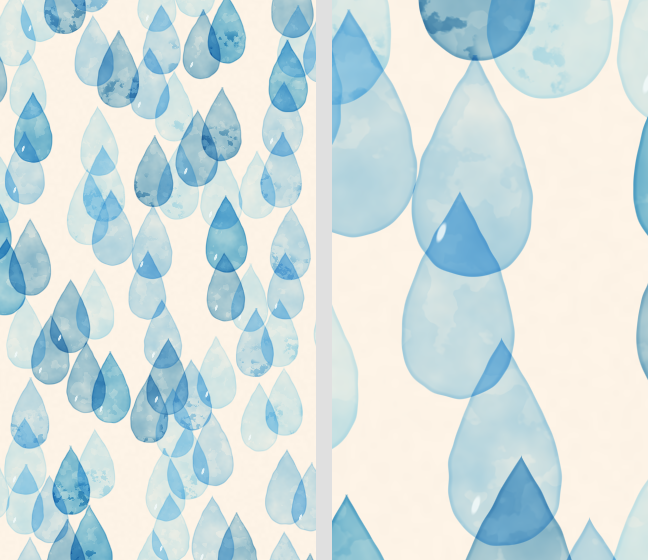
Left, the full canvas; right, a detail of the centre.
A WebGL 2 fragment shader for this pattern:

```glsl
#version 300 es
precision highp float;

uniform vec2 u_resolution;
out vec4 fragColor;

float hash(vec2 p) {
    vec3 q = fract(vec3(p.xyx) * 0.1031);
    q += dot(q, q.yzx + 33.33);
    return fract((q.x + q.y) * q.z);
}

float noise(vec2 p) {
    vec2 i = floor(p), f = fract(p);
    f = f * f * (3.0 - 2.0 * f);
    return mix(mix(hash(i), hash(i + vec2(1, 0)), f.x),
               mix(hash(i + vec2(0, 1)), hash(i + vec2(1, 1)), f.x), f.y);
}

float fbm(vec2 p) {
    float sum = 0.0, amp = 0.5;
    for (int i = 0; i < 4; i++) {
        sum += amp * noise(p);
        p = mat2(1.6, 1.2, -1.2, 1.6) * p + 7.3;
        amp *= 0.5;
    }
    return sum / 0.9375;
}

// Approximate signed distance to a teardrop, tip up, 0.22 tall and 0.12 wide
float teardrop(vec2 p) {
    float t = max((0.11 - p.y) / 0.22, 0.0);
    float k = 0.0262;
    float widthSq = k * pow(t, 2.2) * (1.0 - t);
    float slope = k * (2.2 * pow(t, 1.2) - 3.2 * pow(t, 2.2)) / 0.22;
    float d = (p.x * p.x - widthSq) / max(length(vec2(2.0 * p.x, slope)), 1e-4);
    return max(d, p.y - 0.11);
}

vec3 pigment(float pick) {
    if (pick < 0.36) return vec3(0.85, 0.95, 0.99);
    if (pick < 0.66) return vec3(0.77, 0.90, 0.97);
    if (pick < 0.87) return vec3(0.64, 0.81, 0.90);
    return vec3(0.53, 0.79, 0.91);
}

// Adds one drop: paint multiplies, cover counts layers, glint gathers highlights
void paintDrop(vec2 p, vec2 seed, float px, inout vec3 paint, inout float cover, inout float glint) {
    float size = mix(0.97, 1.12, hash(seed + 3.1));
    float tilt = (hash(seed + 5.7) - 0.5) * 0.08;
    vec2 q = mat2(cos(tilt), sin(tilt), -sin(tilt), cos(tilt)) * p / size;
    if (abs(q.x) > 0.08 || abs(q.y) > 0.125) return;

    vec2 grain = q + seed * 3.7;
    float d = teardrop(q) * size + (noise(grain * 55.0) - 0.5) * 0.003;
    float mask = 1.0 - smoothstep(-0.8 * px, 0.8 * px, d);
    if (mask <= 0.0) return;

    // Uneven wash, pooled rim and vertical fade
    float wash = 0.45 + 1.1 * fbm(grain * 19.0);
    wash += (hash(seed + 8.3) - 0.55) * 5.0 * q.y;
    wash += 0.55 * smoothstep(-0.0055, -0.001, d) + 0.2 * smoothstep(-0.018, 0.0, d);
    wash -= 0.25 * smoothstep(0.58, 0.64, fbm(grain * 30.0 + 40.0));

    // Granulated blooms low in some drops
    float kind = hash(seed + 11.9);
    float bloom = smoothstep(0.52, 0.66, fbm(grain * 62.0)) * smoothstep(0.01, -0.035, q.y);
    wash += step(kind, 0.26) * bloom * 1.3 * smoothstep(0.3, 0.6, noise(grain * 24.0));

    paint *= mix(vec3(1), pow(pigment(hash(seed + 1.3)), vec3(max(wash, 0.25))), mask);
    cover += mask;

    // Small slanted highlight
    vec2 h = mat2(0.94, 0.34, -0.34, 0.94) * (q - vec2(-0.031, -0.066));
    float streak = length(h / vec2(0.0035, 0.0095)) - 1.0;
    glint = max(glint, step(0.55, kind) * (1.0 - smoothstep(-0.3, 0.3, streak)));
}

void main() {
    vec2 p = gl_FragCoord.xy / u_resolution.x;
    float px = 1.0 / u_resolution.x;
    vec2 cell = vec2(0.2, 0.258);
    vec3 paint = vec3(1);
    float cover = 0.0, glint = 0.0;

    // Overlapping pairs on staggered, jittered columns
    for (int i = -1; i <= 1; i++) {
        float column = floor(p.x / cell.x) + float(i);
        float shift = 0.5 * mod(column, 2.0) + 0.25 * hash(vec2(column, 4.0));
        float row = floor(p.y / cell.y - shift);
        for (int j = -1; j <= 1; j++) {
            vec2 id = vec2(column, row + float(j)) + 20.0;
            vec2 jitter = vec2(hash(id + 0.3), hash(id + 0.7)) - 0.5;
            vec2 center = (id - 19.5 + vec2(0, shift)) * cell + jitter * vec2(0.055, 0.06);
            float side = hash(id + 2.2) < 0.5 ? -1.0 : 1.0;
            vec2 partner = hash(id + 6.4) < 0.55
                ? vec2(0.078 * side, -0.03 - 0.05 * hash(id + 9.1))
                : vec2(0.016 * side, -0.135);
            vec2 local = p - center - vec2(0, 0.05);
            paintDrop(local, id, px, paint, cover, glint);
            paintDrop(local - partner, id + 50.5, px, paint, cover, glint);
        }
    }

    // Layers deepen where drops cross
    vec3 color = vec3(0.992, 0.953, 0.902) * (0.995 + 0.01 * noise(p * 90.0)) * paint;
    color *= mix(vec3(1), vec3(0.80, 0.92, 1.0), clamp(cover - 1.0, 0.0, 1.0));
    color = mix(color, vec3(0.95, 0.98, 0.98), 0.85 * glint);
    fragColor = vec4(color, 1);
}
```
